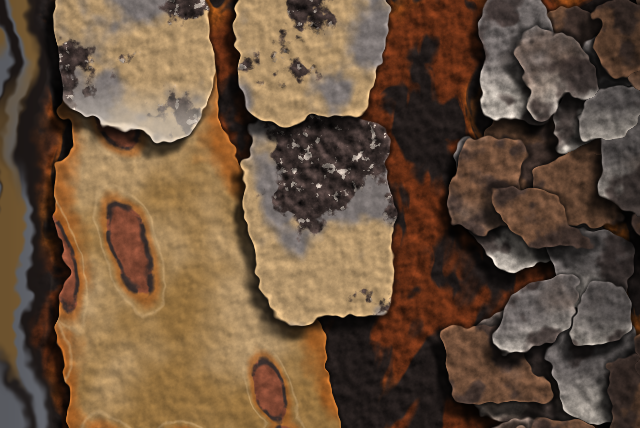
Write a Shadertoy shader that draws this texture.

```glsl
// Peeling pine bark: smooth ochre skin with oval scars on the left, crusted
// plates in the middle and loose flakes over rusty wood on the right.
// Warped distance shapes are stacked from back to front with cast shadows.
const vec3 OCHRE = vec3(0.66, 0.50, 0.28), SAND = vec3(0.69, 0.57, 0.41);
const vec3 AMBER = vec3(0.62, 0.33, 0.11), RUST = vec3(0.37, 0.17, 0.08);
const vec3 UMBER = vec3(0.48, 0.34, 0.25), CRUST = vec3(0.21, 0.17, 0.16);
const vec3 ASH = vec3(0.47, 0.44, 0.43), PALE = vec3(0.79, 0.75, 0.70);
const vec3 SCAR = vec3(0.50, 0.28, 0.20), SLATE = vec3(0.43, 0.44, 0.47);
const vec2 TO_LIGHT = vec2(0.022, 0.034);  // shadow offset
const float EDGE = 0.002;                  // edge softness
const float RAGGED = 0.13;                 // outline distortion

vec2 hash2(vec2 p) {
    vec3 q = fract(p.xyx * vec3(0.1031, 0.1030, 0.0973));
    q += dot(q, q.yzx + 33.33);
    return fract((q.xx + q.yz) * q.zy);
}
float noise(vec2 p) {
    vec2 i = floor(p), f = fract(p), o = vec2(0.0, 1.0);
    f = f * f * (3.0 - 2.0 * f);
    return mix(mix(hash2(i).x, hash2(i + o.yx).x, f.x),
               mix(hash2(i + o.xy).x, hash2(i + o.yy).x, f.x), f.y);
}
float fbm(vec2 p) {
    float sum = 0.0, amp = 0.53;
    for (int i = 0; i < 4; i++) {
        sum += amp * noise(p);
        p = mat2(1.6, 1.2, -1.2, 1.6) * p + 7.3;
        amp *= 0.5;
    }
    return sum;
}
float relief(vec2 p) { return fbm(p * 48.0) - fbm(p * 48.0 + vec2(0.35, 0.5)); }

vec2 ragged(vec2 p) {
    vec2 broad = vec2(fbm(p * 6.0), fbm(p * 6.0 + 17.0)) - 0.5;
    vec2 fine = vec2(noise(p * 55.0), noise(p * 55.0 + 9.0)) - 0.5;
    return p + RAGGED * broad + 0.012 * fine;
}
// Rounded box, positive inside
float plate(vec2 p, vec2 halfSize) {
    vec2 q = p / halfSize;
    q *= q;
    return (1.0 - pow(dot(q, q) + 1e-6, 0.25)) * min(halfSize.x, halfSize.y);
}
// Scattered flakes: distance, random id, height within the flake
vec3 flakes(vec2 p, vec2 size, float seed) {
    vec3 best = vec3(-1.0, 0.0, 0.0);
    for (int n = 0; n < 9; n++) {
        vec2 c = floor(p / size) + vec2(n % 3 - 1, n / 3 - 1);
        vec2 r = hash2(c + seed), s = hash2(c + seed + 41.0);
        vec2 q = p - (c + 0.2 + 0.6 * r) * size;
        if (s.x > 0.58 || p.x - q.x < 1.02 + 0.2 * s.y) continue;
        q.x += (r.y - 0.5) * q.y;
        float d = plate(q, size * (0.34 + 0.24 * r.yx));
        if (d > 0.0 || d > best.x) best = vec3(d, s.y, q.y / size.y);
    }
    return best;
}
// Lays a surface over another with cast shadow and lit lip
vec3 overlay(vec3 under, vec3 surface, float d, float shade) {
    under *= 1.0 - 0.68 * smoothstep(-0.012, 0.014, shade);
    under *= 1.0 - 0.5 * smoothstep(-0.014, 0.0, d);
    surface *= 1.0 + 0.28 * (1.0 - smoothstep(0.001, 0.010, d));
    return mix(under, surface, smoothstep(-EDGE, EDGE, d));
}
vec3 rawWood(vec2 p) {
    float broad = fbm(p * vec2(6.0, 3.5) + 3.0);
    float dark = fbm(p * vec2(13.0, 8.0) + 3.0 * broad);
    vec3 c = mix(RUST, AMBER, smoothstep(0.46, 0.66, broad));
    c = mix(c, CRUST * 0.6, smoothstep(0.44, 0.58, dark));
    return c * (1.0 + 1.1 * relief(p));
}
vec3 crusted(vec2 p, float age) {
    float grain = fbm(p * 50.0);
    vec3 c = mix(SAND, ASH, smoothstep(0.38, 0.62, fbm(p * 9.0 + 5.0) + age));
    float crust = smoothstep(0.50, 0.58, fbm(p * 7.0 + 31.0) + 0.3 * (grain - 0.5) + age);
    c = mix(c, CRUST * (0.6 + 0.9 * grain), crust);
    c = mix(c, PALE, 0.6 * crust * smoothstep(0.62, 0.72, fbm(p * 70.0)));
    return c * (1.0 + mix(0.5, 1.8, crust) * relief(p));
}
// Ochre skin with ringed scars on a jittered grid
vec3 smoothSkin(vec2 p, float d) {
    vec3 c = mix(OCHRE * 0.85, SAND, smoothstep(0.3, 0.75, fbm(p * 5.0)));
    c = mix(AMBER, c, 0.25 + 0.75 * smoothstep(0.0, 0.07, d + 0.1 * (fbm(p * 14.0) - 0.5)));
    vec2 size = vec2(0.19, 0.29);
    float ring = 9.0;
    for (int n = 0; n < 9; n++) {
        vec2 k = floor(p / size) + vec2(n % 3 - 1, n / 3 - 1), r = hash2(k + 63.0);
        if (hash2(k + 12.0).x > 0.72) continue;
        vec2 q = p - (k + 0.3 + 0.4 * r) * size;
        q.x += 0.25 * q.y;
        ring = min(ring, length(q / (vec2(0.036, 0.07) + vec2(0.025, 0.045) * r.yx)));
    }
    ring += 0.5 * (fbm(p * 18.0) - 0.5);
    c = mix(AMBER, c, 0.4 + 0.6 * smoothstep(1.1, 1.4, ring));
    c = mix(SAND * 1.1, c, 0.5 + 0.5 * smoothstep(0.0, 0.1, abs(ring - 1.45)));
    c = mix(SCAR * (0.75 + 0.5 * fbm(p * 60.0)), c, smoothstep(0.96, 1.04, ring));
    float rim = 1.0 - smoothstep(0.03, 0.17, abs(ring - 0.95));
    c = mix(c, CRUST, rim * smoothstep(0.35, 0.55, fbm(p * 30.0)));
    return c * (1.0 + 0.4 * relief(p));
}
// Large pieces: 0 skin, 1 middle plate, 2 top plate, 3 upper left plate
float piece(int i, vec2 p) {
    if (i == 0) return min(min(p.x - 0.15, 0.82 - 0.42 * p.y - p.x), 0.82 - p.y);
    if (i == 1) return plate(p - vec2(0.80 - 0.12 * p.y, 0.50), vec2(0.17, 0.25));
    return plate(p - (i == 2 ? vec2(0.72, 0.90) : vec2(0.31, 0.87)), vec2(0.17, 0.18));
}
void mainImage(out vec4 fragColor, in vec2 fragCoord) {
    vec2 p = fragCoord / iResolution.y, w = ragged(p), s = ragged(p + TO_LIGHT);
    // Soft upright strips beside the raw wood
    float strip = noise(vec2(w.x * 30.0, p.y * 2.5 + 4.0));
    vec3 col = mix(CRUST * 0.6, SLATE, smoothstep(0.35, 0.75, strip));
    col = mix(col, OCHRE * 0.8, smoothstep(0.55, 0.75, noise(w * vec2(22.0, 3.0))));
    col = mix(col, rawWood(p), smoothstep(0.09, 0.13, w.x));
    for (int i = 0; i < 4; i++) {
        float d = piece(i, w), age = i == 1 ? 0.5 * p.y + 0.35 * p.x - 0.5 : 0.05 * float(i) - 0.2;
        vec3 c = i == 0 ? smoothSkin(p, d) : crusted(p + 3.0 * float(i - 1), age);
        if (i == 3) c = mix(PALE, c, 0.35 + 0.65 * smoothstep(0.70, 0.82, p.y));
        col = overlay(col, c, d, piece(i, s));
    }
    // Loose flakes, smaller ones on top
    for (float k = 0.0; k < 3.0; k++) {
        vec2 size = vec2(0.27, 0.31) * (1.0 - 0.22 * k);
        vec3 f = flakes(w, size, 20.0 + 13.0 * k);
        vec3 c = mix(UMBER, ASH, smoothstep(0.2, 0.7, f.y + 0.5 * fbm(p * 10.0) - 0.25));
        float curl = (1.0 - smoothstep(-0.4, 0.08, f.z)) * smoothstep(0.25, 0.8, f.y);
        c = mix(c * 0.85, PALE, 0.75 * curl);
        c = mix(c, CRUST, 0.8 * smoothstep(0.5, 0.62, fbm(p * 11.0 + 8.0 * k)));
        c *= 1.0 + 0.9 * relief(p + k);
        col = overlay(col, c, f.x, flakes(s, size, 20.0 + 13.0 * k).x);
    }
    // The trunk turns from the light at both sides
    col *= 0.8 - 0.3 * smoothstep(1.2, 1.5, p.x) + 0.2 * smoothstep(0.0, 0.2, p.x);
    fragColor = vec4(clamp(col, 0.0, 1.0), 1.0);
}
```
